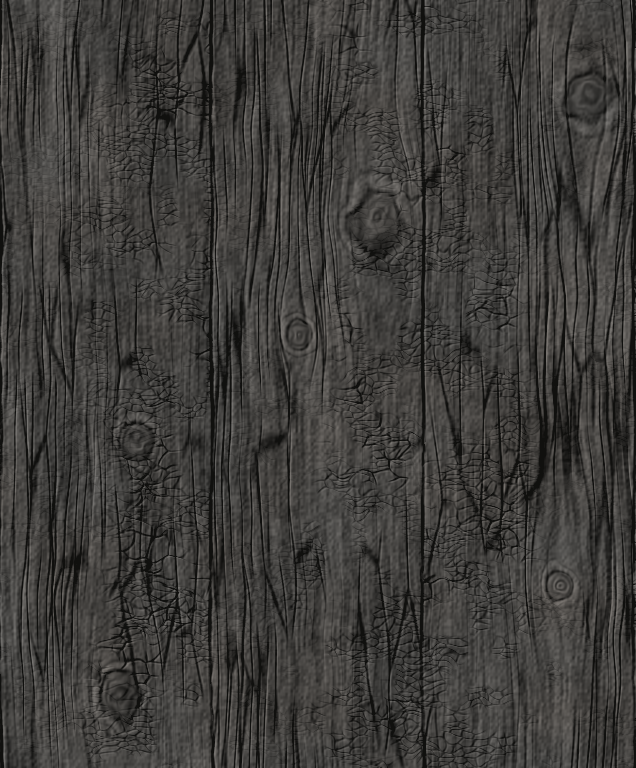
Write a WebGL 1 fragment shader that draws this texture.

```glsl
precision highp float;
// Three charred, weathered timber planks with grooves, crazing and knots.
uniform vec2 u_resolution;

const float ASPECT = 0.828;        // width over height of the panel
const float PLANK_WIDTH = 0.2753;  // three planks across, heights run 0 to 1
const float SEAM_WIDTH = 0.0036;
const float KNOT_SIZE = 0.025;
const float LIGHT_STEP = 0.0017;   // sampling distance for the side light
const float LIGHT_GAIN = 0.75;
const float CONTRAST = 1.15;
const vec2 GROOVE_SCALE = vec2(80.0, 3.2);
const vec2 FISSURE_SCALE = vec2(34.0, 4.5);
const vec2 CRAZE_SCALE = vec2(36.0, 52.0);
const vec2 FINE_CRAZE_SCALE = vec2(62.0, 125.0);
const vec3 CHAR_DARK = vec3(0.062, 0.061, 0.056);
const vec3 ASH_LIGHT = vec3(0.405, 0.396, 0.384);

float hash(vec2 p) {
  return fract(sin(dot(p, vec2(127.1, 311.7))) * 43758.5);
}

float noise(vec2 p) {
  vec2 c = floor(p), f = fract(p);
  f = f * f * (3.0 - 2.0 * f);
  float low = mix(hash(c), hash(c + vec2(1.0, 0.0)), f.x);
  float high = mix(hash(c + vec2(0.0, 1.0)), hash(c + vec2(1.0, 1.0)), f.x);
  return mix(low, high, f.y);
}

// Crack lines: 1 on the borders of jittered cells, 0 beyond the given width
float cracks(vec2 p, float width) {
  vec2 c = floor(p), f = fract(p);
  float nearest = 8.0, second = 8.0;
  for (int j = -1; j <= 1; j++) {
    for (int i = -1; i <= 1; i++) {
      vec2 o = vec2(float(i), float(j));
      vec2 jitter = vec2(hash(c + o), hash(c + o + 57.3));
      float d = length(o + jitter - f);
      second = min(second, max(nearest, d));
      nearest = min(nearest, d);
    }
  }
  return 1.0 - smoothstep(0.0, width, second - nearest);
}

// Value that cycles once over the three planks
float cycle(float plank, float mean, float swing, float phase) {
  return mean + swing * cos(2.0944 * plank + phase);
}

// Knot centre and radius; side is +1 for the upper knot, -1 for the lower
vec3 knot(float plank, float side) {
  float across = cycle(plank, 0.64, 0.0755, 1.98) + side * cycle(plank, 0.097, 0.0893, -2.261);
  float up = cycle(plank, 0.486, 0.228, -2.934) + side * cycle(plank, 0.187, 0.143, 1.704);
  float radius = KNOT_SIZE + side * cycle(plank, 0.004, -0.007, 0.0);
  return vec3((plank + across) * PLANK_WIDTH, up, radius);
}

// Surface height of the wood
float relief(vec2 p) {
  float ragged = noise(p * vec2(75.0, 60.0)) - 0.5;
  float u = p.x / PLANK_WIDTH + 0.02 * (noise(vec2(p.y * 7.0, 3.0)) - 0.5) + 0.008 * ragged;
  float plank = floor(u);
  float across = fract(u);
  float seed = plank * 17.3;

  // Grain lines part around each knot
  float flow = p.x + 0.02 * (noise(p * vec2(8.0, 4.5) + seed) - 0.5)
             + 0.005 * (noise(p * vec2(25.0, 18.0)) - 0.5);
  float core = 0.0, rim = 0.0, lip = 0.0, rings = 0.0;
  for (int i = 0; i < 2; i++) {
    vec3 kn = knot(plank, 1.0 - 2.0 * float(i));
    vec2 d = p - kn.xy;
    flow -= 0.78 * d.x * exp(-(d.x * d.x + 0.16 * d.y * d.y) / (3.0 * kn.z * kn.z));
    float q = length(d * vec2(1.05, 0.8)) / kn.z + 0.6 * (noise(p * 42.0) - 0.5) + 0.25 * ragged;
    core = max(core, 1.0 - smoothstep(0.7, 0.95, q));
    rings += exp(-q * q) * sin(q * 13.0 + 5.0 * noise(p * 110.0));
    rim += exp(-70.0 * (q - 0.92) * (q - 0.92));
    lip += exp(-30.0 * (q - 1.2) * (q - 1.2)) - 0.8 * exp(-90.0 * (q - 1.5) * (q - 1.5));
  }

  // Grooved side of each plank; the rest is crazed
  float lean = plank > 1.5 ? across : 1.0 - across;
  float grooved = smoothstep(0.35, 0.65, lean + 0.5 * (noise(p * vec2(7.0, 3.0) + seed) - 0.5));

  // Fibres, broken grooves and a few long fissures
  float fibre = noise(vec2(flow * 270.0, p.y * 22.0 + seed)) - 0.5;
  float band = noise(vec2(flow * 140.0, p.y * 9.0 + seed)) - 0.5;
  float groove = cracks(vec2(flow, p.y) * GROOVE_SCALE + seed, 0.24)
               * smoothstep(0.25, 0.6, noise(vec2(flow * 60.0, p.y * 9.0)));
  float fissure = cracks(vec2(flow, p.y) * FISSURE_SCALE + seed, 0.12)
                * smoothstep(0.5, 0.7, noise(p * vec2(24.0, 7.0) + seed));
  float h = 0.66 + 0.24 * fibre + 0.24 * band * mix(0.6, 1.0, grooved);
  h -= 0.42 * groove * mix(0.2, 1.0, grooved) + 0.4 * fissure;

  // Crazed char: ragged, interrupted cracks in patches
  vec2 bent = p + 0.014 * vec2(noise(p * 45.0), noise(p * 45.0 + 31.0)) + 0.004 * ragged;
  float patches = smoothstep(0.38, 0.65, noise(p * vec2(11.0, 9.0) + seed)) * (1.0 - grooved);
  float coarse = cracks(bent * CRAZE_SCALE, 0.16) * smoothstep(0.35, 0.6, noise(p * 50.0 + 7.0));
  float fine = cracks(bent * FINE_CRAZE_SCALE, 0.28) * smoothstep(0.4, 0.7, noise(p * 32.0));
  h -= 0.4 * coarse * patches + 0.24 * fine * (1.0 - 0.7 * grooved);
  h += 0.2 * (noise(p * vec2(300.0, 230.0)) - 0.5) + 0.12 * ragged;

  // Knots, then the gaps between planks
  h = mix(h, 0.52 + 0.3 * fibre + 0.3 * ragged, 0.7 * core) + 0.12 * rings;
  h += 0.14 * lip - 0.36 * rim * (0.8 + ragged);
  float seam = abs(fract(u + 0.5) - 0.5) * PLANK_WIDTH;
  float gap = 0.3 + 0.5 * noise(vec2(p.y * 16.0, 5.0));
  return h - gap * (1.0 - smoothstep(0.0004, SEAM_WIDTH, seam));
}

void main() {
  vec2 p = gl_FragCoord.xy / u_resolution * vec2(ASPECT, 1.0);
  float height = relief(p);
  float lit = height - relief(p + LIGHT_STEP * vec2(-1.0, 1.0));
  float stain = 0.24 * (noise(p * vec2(14.0, 5.0) + 9.0) - 0.5);
  float tone = 0.53 + CONTRAST * (height - 0.57) + LIGHT_GAIN * lit + stain;
  vec3 color = mix(CHAR_DARK, ASH_LIGHT, clamp(tone, 0.0, 1.15));
  gl_FragColor = vec4(color * (1.0 + vec3(0.03, 0.0, -0.02) * (noise(p * 14.0) - 0.4)), 1.0);
}
```
